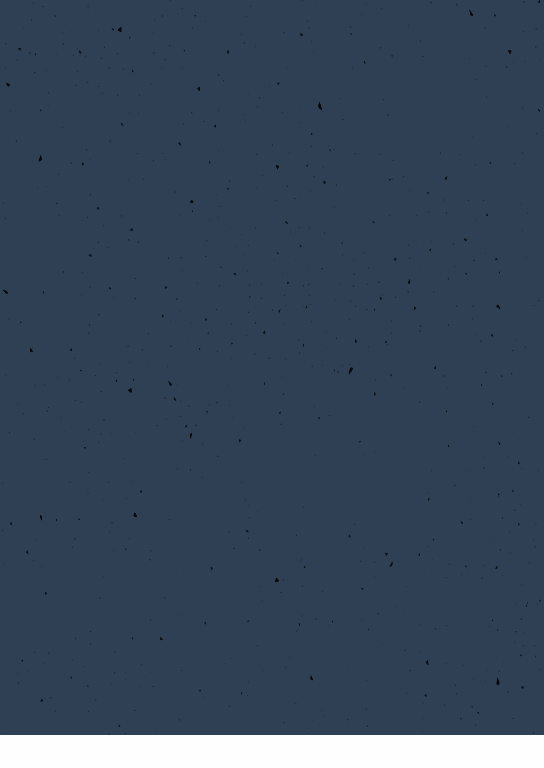
Give the GLSL for this texture, as a WebGL 2 fragment shader.

```glsl
#version 300 es
precision highp float;
// Flat slate-blue sheet sprinkled with tiny dark flecks above a white strip.
// Each fleck size is one jittered cell grid; layered sines vary how many
// cells are filled, so the flecks gather in loose drifts.

uniform vec2 u_resolution;
out vec4 fragColor;

const vec3 SLATE = vec3(0.190, 0.252, 0.330);
const vec3 INK = vec3(0.025, 0.040, 0.060);
const vec3 WHITE = vec3(0.995);
const float STRIP_HEIGHT = 0.043;
const float TAU = 6.2831853;

float hash(vec2 p, float seed) {
  vec3 q = fract(vec3(p.xyx) * 0.1031 + seed * 0.137);
  q += dot(q, q.yzx + 33.33);
  return fract((q.x + q.y) * q.z);
}

vec2 hash2(vec2 p, float seed) {
  return vec2(hash(p, seed), hash(p, seed + 5.3));
}

// Slow waves around 1.0 that thin out or crowd the flecks
float drift(vec2 p) {
  float waves = sin(p.x * 9.0 + 2.0 * sin(p.y * 7.0));
  waves += sin(p.y * 13.0 - p.x * 5.0 + 1.7);
  return 0.85 + 0.25 * waves + 0.3 * smoothstep(0.1, 0.7, p.y);
}

// Approximate distance to a tilted, slightly lumpy oval
float ovalDistance(vec2 p, float radius, float stretch, float tilt, float phase) {
  float c = cos(tilt), s = sin(tilt);
  vec2 q = mat2(c, s, -s, c) * p;
  q *= vec2(sqrt(stretch), inversesqrt(stretch));
  float lumps = 0.2 * sin(3.0 * atan(q.y, q.x + 1e-6) + phase);
  return length(q) - radius * (1.0 + lumps);
}

// Coverage of one grid of flecks; radii holds the smallest and largest size
float flecks(vec2 p, float cellSize, float fill, vec2 radii,
             float maxStretch, float pixel, float seed) {
  vec2 cell = floor(p / cellSize);
  vec2 center = (cell + 0.5) * cellSize;
  float present = step(hash(cell, seed), fill * drift(center));

  // Keep every fleck clear of its cell border
  float room = max(cellSize - 4.0 * radii.y, 0.0);
  center += (hash2(cell, seed + 1.0) - 0.5) * room;

  float pick = hash(cell, seed + 2.0);
  float radius = mix(radii.x, radii.y, pick * pick);
  float stretch = mix(1.0, maxStretch, hash(cell, seed + 3.0));
  float tilt = mix(-0.9, 0.5, hash(cell, seed + 4.0));
  float phase = TAU * hash(cell, seed + 7.0);
  float d = ovalDistance(p - center, radius, stretch, tilt, phase);
  return present * (1.0 - smoothstep(-0.5 * pixel, 0.5 * pixel, d));
}

void main() {
  float pixel = 1.0 / u_resolution.y;
  vec2 p = gl_FragCoord.xy * pixel;

  // Faint dust, small dots, then a few bold elongated chips
  float dust = flecks(p, 0.0173, 0.27, vec2(0.0005, 0.0011), 1.6, pixel, 11.0);
  float dots = flecks(p, 0.0410, 0.34, vec2(0.0010, 0.0018), 2.0, pixel, 23.0);
  float chips = flecks(p, 0.0970, 0.30, vec2(0.0020, 0.0031), 2.8, pixel, 37.0);
  float ink = max(max(0.5 * dust, 0.85 * dots), chips);
  vec3 color = mix(SLATE, INK, ink);

  // Clean white strip along the bottom
  float edge = p.y - STRIP_HEIGHT;
  float sheet = smoothstep(-0.5 * pixel, 0.5 * pixel, edge);
  fragColor = vec4(mix(WHITE, color, sheet), 1.0);
}
```
